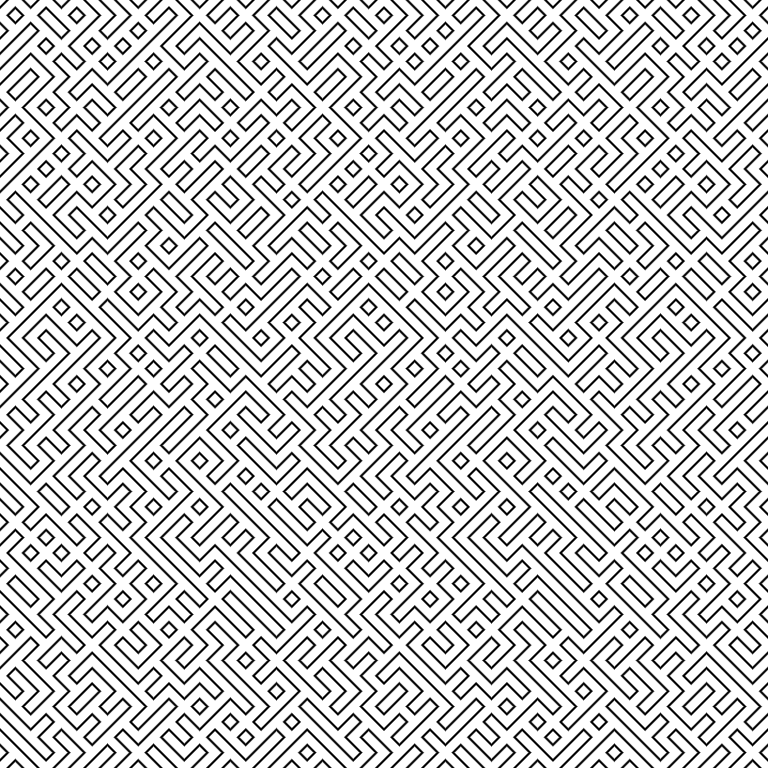
A Shadertoy shader for this pattern:

```glsl
// Maze of thin black diagonal lines on white: a straight-line Truchet tiling.
// Each square cell joins the midpoints of its sides with two parallel strokes,
// leaning left or right by a hash that repeats every 20 columns.

// Pseudo-random value in 0..1 for an integer cell
float hash(vec2 cell) {
    uvec2 k = uvec2(ivec2(cell)) * uvec2(1597u, 3812u + 1u);
    uint h = (k.x ^ k.y) * 27183u + 9176u;
    h = (h ^ (h >> 13)) * (h * h * 1571u + 7897u);
    h ^= h >> 15;
    return float(h & 65535u) / 65536.0;
}

// Distance to the two strokes of a tile; local spans -0.5..0.5
float strokeDistance(vec2 local, bool mirrored) {
    if (mirrored) local.x = -local.x;
    return abs(abs(local.x + local.y) - 0.5) * sqrt(0.5);
}

void mainImage(out vec4 fragColor, in vec2 fragCoord) {
    // Fifty cells along the height of the canvas
    vec2 grid = 50.0 * fragCoord / iResolution.y;
    float pixel = 50.0 / iResolution.y;

    // Choose the lean of the tile
    vec2 cell = floor(grid);
    bool mirrored = hash(vec2(mod(cell.x, 20.0), cell.y)) < 0.5;

    // Ink coverage, with a soft edge just over a pixel wide
    float dist = strokeDistance(fract(grid) - 0.5, mirrored);
    float ink = clamp((0.0707 - dist) / (1.2 * pixel) + 0.5, 0.0, 1.0);

    vec3 paper = vec3(1.0);
    vec3 black = vec3(0.01);
    fragColor = vec4(mix(paper, black, ink), 1.0);
}
```
